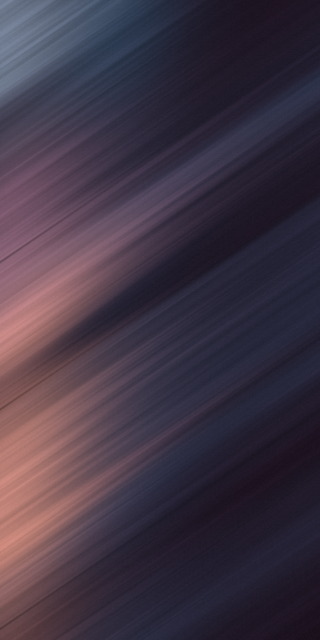
Write a Shadertoy shader that draws this background.

```glsl
// Diagonal brushed light: warm peach and cool slate rays fade into navy and plum.
// Each ray is indexed by the height where it meets the left edge; profiles along
// that axis set its brightness, reach and shade, and stretched noise adds fibres.

const float SLOPE = 0.68;
const float FIBRE_STRENGTH = 0.17;
const float GRAIN_STRENGTH = 0.012;
const float FADE_POWER = 1.8;

const vec3 PLUM_BLACK = vec3(0.110, 0.068, 0.118);
const vec3 NAVY       = vec3(0.148, 0.155, 0.235);
const vec3 TEAL       = vec3(0.150, 0.235, 0.330);
const vec3 PEACH      = vec3(0.790, 0.530, 0.480);
const vec3 MAUVE      = vec3(0.620, 0.440, 0.530);
const vec3 SLATE      = vec3(0.480, 0.535, 0.620);
const vec3 DUSK       = vec3(0.480, 0.330, 0.430);

// Ray height, brightness, reach across the canvas
const int GLOW_COUNT = 16;
const vec3 GLOW[GLOW_COUNT] = vec3[](
    vec3(-0.30, 0.25, 0.25), vec3(0.02, 0.45, 0.22), vec3(0.13, 0.58, 0.21),
    vec3(0.28, 1.00, 0.36), vec3(0.34, 0.95, 0.30), vec3(0.60, 0.88, 0.31),
    vec3(0.70, 0.70, 0.28), vec3(0.79, 0.52, 0.18), vec3(0.89, 0.88, 0.37),
    vec3(0.96, 1.00, 0.34), vec3(1.05, 0.88, 0.50), vec3(1.12, 0.78, 0.33),
    vec3(1.28, 0.75, 0.27), vec3(1.48, 0.55, 0.24), vec3(1.62, 0.34, 0.25),
    vec3(1.75, 0.88, 0.26));

// Ray height, blend from plum black to navy
const int SHADE_COUNT = 15;
const vec2 SHADE[SHADE_COUNT] = vec2[](
    vec2(-0.66, 0.00), vec2(-0.50, 0.15), vec2(-0.32, 0.65), vec2(-0.20, 0.40),
    vec2(-0.05, 0.05), vec2(0.08, 0.40), vec2(0.21, 0.95), vec2(0.27, 0.65),
    vec2(0.34, 0.95), vec2(0.69, 0.75), vec2(0.73, 0.20), vec2(0.95, 0.55),
    vec2(1.06, 1.45), vec2(1.14, 0.50), vec2(1.40, 0.10));

// Ray heights of the thin dark creases
const vec3 CREASES = vec3(0.034, 0.720, 1.180);

float hash(vec2 p) {
    return fract(sin(dot(p, vec2(127.1, 311.7))) * 43758.5453);
}

float noise(vec2 p) {
    vec2 cell = floor(p), f = fract(p);
    f = f * f * (3.0 - 2.0 * f);
    return mix(mix(hash(cell), hash(cell + vec2(1, 0)), f.x),
               mix(hash(cell + vec2(0, 1)), hash(cell + vec2(1, 1)), f.x), f.y);
}

// Noise stretched along the rays, centred on zero
float fibres(float ray, float x) {
    float sum = 0.0, weight = 0.36, frequency = 17.0;
    for (int i = 0; i < 4; i++) {
        sum += weight * (noise(vec2(ray * frequency + 31.0, x * 2.2 + float(i) * 7.3)) - 0.5);
        frequency *= 2.05;
        weight *= 0.92;
    }
    return 2.0 * sum;
}

vec2 glowProfile(float ray) {
    vec2 value = GLOW[0].yz;
    for (int i = 1; i < GLOW_COUNT; i++)
        value = mix(value, GLOW[i].yz, smoothstep(GLOW[i - 1].x, GLOW[i].x, ray));
    return value;
}

float shadeProfile(float ray) {
    float value = SHADE[0].y;
    for (int i = 1; i < SHADE_COUNT; i++)
        value = mix(value, SHADE[i].y, smoothstep(SHADE[i - 1].x, SHADE[i].x, ray));
    return value;
}

void mainImage(out vec4 fragColor, in vec2 fragCoord) {
    vec2 p = fragCoord / iResolution.xy * vec2(1.0, 2.0);
    float ray = p.y - SLOPE * p.x;
    float fibre = fibres(ray, p.x);

    // Dark ground, cooler just beyond the glow
    float cool = exp(-pow((p.x - 0.35) / 0.24, 2.0));
    vec3 color = mix(PLUM_BLACK, NAVY, shadeProfile(ray) + 0.45 * cool);
    color = mix(color, TEAL, 0.75 * cool * smoothstep(1.15, 1.65, ray));

    // Light entering from the left
    vec3 tint = mix(PEACH, MAUVE, smoothstep(0.75, 1.30, ray));
    tint = mix(tint, SLATE, smoothstep(1.35, 1.72, ray));
    float warm = 1.0 - smoothstep(1.25, 1.60, ray);
    tint = mix(tint, DUSK, 0.7 * warm * smoothstep(0.1, 0.6, p.x));
    vec2 glow = glowProfile(ray);
    float reach = glow.y * (1.0 + 0.22 * fibre);
    color = mix(color, tint, glow.x * exp2(-pow(p.x / reach, FADE_POWER)));

    // Fine streaks, creases and grain
    color *= 1.0 + FIBRE_STRENGTH * fibre;
    vec3 crease = exp(-pow((ray - CREASES) / 0.0045, vec3(2.0)));
    color *= 1.0 - 0.28 * dot(crease, vec3(1.0)) * exp(-2.0 * p.x);
    color += GRAIN_STRENGTH * (hash(floor(p * 256.0)) - 0.5);

    fragColor = vec4(clamp(color, 0.0, 1.0), 1.0);
}
```
